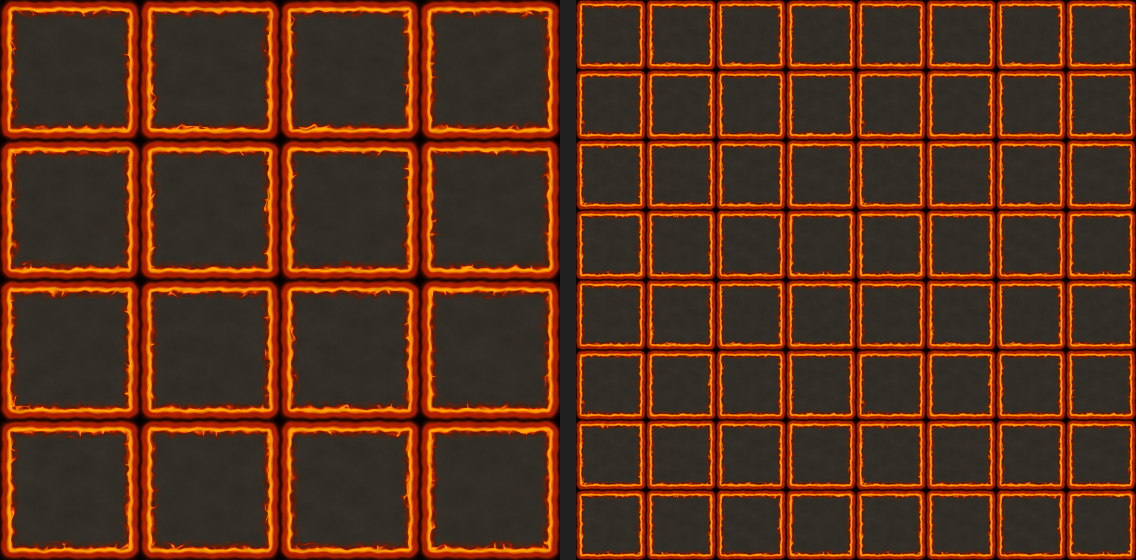
Left, the tile; right, the same tile 2 across and 2 down.
Write a three.js fragment shader that draws this pattern.

```glsl
varying vec2 vUv;

#define TILES 4.0
#define CORNER 0.09
#define CORE 0.068
#define WOBBLE 0.006
#define TONGUE 0.62
#define GRAIN 0.12
#define TAU 6.2831853

const vec3 SOOT = vec3(0.02, 0.008, 0.006);
const vec3 SEAM = vec3(0.17, 0.025, 0.005);
const vec3 EMBER = vec3(0.40, 0.10, 0.03);
const vec3 RED = vec3(0.66, 0.12, 0.0);
const vec3 ORANGE = vec3(0.89, 0.36, 0.01);
const vec3 YELLOW = vec3(0.99, 0.61, 0.01);
const vec3 SCORCH = vec3(0.28, 0.15, 0.09);
const vec3 STONE = vec3(0.195, 0.18, 0.153);

vec2 hash2(vec2 p) {
  vec2 s = vec2(dot(p, vec2(127.1, 311.7)), dot(p, vec2(269.5, 183.3)));
  return fract(sin(s) * 43758.5);
}

// Nearest and second nearest feature distance, wrapping after n cells
vec2 cellular(vec2 uv, vec2 n) {
  vec2 p = uv * n;
  vec2 base = floor(p);
  vec2 near = vec2(9.0);
  for (int j = -1; j <= 1; j++) {
    for (int i = -1; i <= 1; i++) {
      vec2 id = base + vec2(float(i), float(j));
      float r = length(id + 0.1 + 0.8 * hash2(mod(id, n)) - p);
      near = r < near.x ? vec2(r, near.x) : vec2(near.x, min(near.y, r));
    }
  }
  return near;
}

// Layered sines with whole frequencies
vec2 sway(vec2 uv) {
  vec2 a = TAU * uv;
  vec2 slow = sin(13.0 * a.yx + 2.0 * sin(5.0 * a + vec2(0.0, 1.7)));
  vec2 fast = sin(37.0 * a.yx + 2.0 * sin(11.0 * a + vec2(2.1, 0.4)));
  return 0.6 * slow + 0.4 * fast;
}

// Depth inside a rounded tile, zero on its rim
float tileDepth(vec2 q) {
  vec2 k = q - (0.5 - CORNER);
  return CORNER - length(max(k, 0.0)) - min(max(k.x, k.y), 0.0);
}

vec3 lavaRamp(float d) {
  vec3 c = mix(SOOT, SEAM, smoothstep(-0.018, 0.004, d));
  c = mix(c, EMBER, smoothstep(0.002, 0.018, d));
  c = mix(c, RED, smoothstep(0.012, 0.026, d));
  c = mix(c, ORANGE, smoothstep(0.045, 0.058, d));
  c = mix(c, YELLOW, smoothstep(0.055, 0.065, d));
  c = mix(c, ORANGE, smoothstep(0.072, 0.082, d));
  c = mix(c, RED, smoothstep(0.079, 0.090, d));
  c = mix(c, EMBER, smoothstep(0.086, 0.100, d));
  c = mix(c, SCORCH, smoothstep(0.096, 0.116, d));
  return mix(c, STONE, smoothstep(0.110, 0.145, d));
}

void main() {
  vec2 drift = sway(vUv);
  vec2 q = abs(fract(vUv * TILES + WOBBLE * drift) - 0.5);
  float depth = tileDepth(q);

  // Streaks run along the closest edge
  vec2 bent = vUv + 0.004 * drift;
  float acrossX = cellular(bent, vec2(140.0, 28.0)).x;
  float acrossY = cellular(bent, vec2(28.0, 140.0)).x;
  float streak = mix(acrossY, acrossX, smoothstep(-0.02, 0.02, q.x - q.y)) - 0.45;

  // Scalloped inner lip
  float scallop = cellular(bent, vec2(62.0)).x;
  float inward = max(depth - CORE, 0.0);
  float lip = inward / mix(0.65, 1.55, scallop * scallop * 1.4);
  lip = mix(lip, inward, smoothstep(0.03, 0.08, inward));

  // Sparse curling tongues follow cell borders
  vec2 crack = cellular(bent + 0.002 * drift.yx, vec2(34.0));
  vec2 a = TAU * vUv;
  float patches = sin(9.0 * a.x + 2.0 * sin(7.0 * a.y)) + sin(11.0 * a.y + 2.0 * sin(5.0 * a.x));
  float tongue = 1.0 - smoothstep(0.0, 0.22, crack.y - crack.x);
  tongue *= smoothstep(0.1, 1.1, patches) * (1.0 - smoothstep(0.035, 0.10, inward));
  lip *= 1.0 - TONGUE * tongue;

  // Molten rim and its glow
  float level = min(depth, CORE) + lip;
  float molten = smoothstep(0.01, 0.04, depth) * (1.0 - smoothstep(0.10, 0.15, level));
  vec3 color = lavaRamp(level + 0.012 * streak * molten);
  color *= 1.0 - 0.28 * streak * molten;

  // Faint mottling on the stone
  float stone = smoothstep(0.10, 0.15, level);
  float mottle = cellular(bent, vec2(22.0)).x + 0.5 * cellular(vUv, vec2(150.0)).x - 0.7;
  color *= 1.0 + GRAIN * stone * (mottle + 0.25 * drift.x);

  gl_FragColor = vec4(color, 1.0);
}
```
